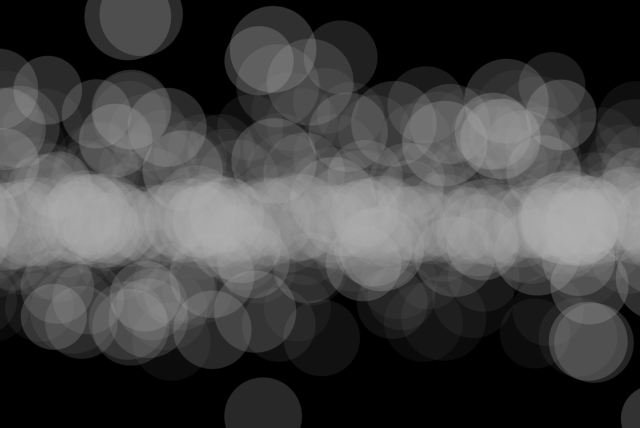
A Shadertoy shader for this background:

```glsl
const float DISC_GRAY = 0.69;

float hash(float n) {
    return fract(sin(n * 12.9898) * 43758.5453);
}

// Opacity of one flat disc with a smooth rim
float disc(vec2 p, vec2 centre, float radius, float blur) {
    return 1.0 - smoothstep(radius - blur, radius + blur, length(p - centre));
}

// Share of dark left after a group of translucent discs:
// evenly spaced with jitter in x, densest at the centre in y
float scatter(vec2 p, vec2 centre, vec2 spread, float radius,
              float alpha, int count, float seed, float blur) {
    float dark = 1.0;
    for (int i = 0; i < count; i++) {
        float id = seed + float(i) * 4.37;
        float along = 2.0 * (float(i) + hash(id)) / float(count) - 1.0;
        float across = hash(id + 1.1) + hash(id + 2.3) - 1.0;
        float size = radius * mix(0.84, 1.12, hash(id + 3.2));
        float strength = alpha * mix(0.7, 1.3, hash(id + 5.7));
        vec2 place = centre + spread * vec2(along, across);
        dark *= 1.0 - strength * disc(p, place, size, blur);
    }
    return dark;
}

void mainImage(out vec4 fragColor, in vec2 fragCoord) {
    vec2 p = fragCoord / iResolution.y;
    float blur = 0.8 / iResolution.y;
    float dark = 1.0;

    // Faint haze, bright band and clearer discs across the full width
    dark *= scatter(p, vec2(0.75, 0.50), vec2(0.85, 0.31), 0.090, 0.075, 190, 3.0, blur);
    dark *= scatter(p, vec2(0.75, 0.485), vec2(0.85, 0.025), 0.095, 0.13, 72, 71.0, blur);
    dark *= scatter(p, vec2(0.75, 0.49), vec2(0.82, 0.34), 0.090, 0.20, 48, 137.0, blur);

    // Hot spots along the band
    dark *= scatter(p, vec2(0.235, 0.49), vec2(0.04, 0.05), 0.098, 0.18, 4, 211.0, blur);
    dark *= scatter(p, vec2(0.490, 0.49), vec2(0.06, 0.02), 0.100, 0.20, 5, 223.0, blur);
    dark *= scatter(p, vec2(0.870, 0.41), vec2(0.03, 0.04), 0.090, 0.24, 3, 239.0, blur);
    dark *= scatter(p, vec2(1.345, 0.48), vec2(0.04, 0.03), 0.100, 0.24, 5, 251.0, blur);

    // Loose clumps above the band
    dark *= scatter(p, vec2(0.320, 0.92), vec2(0.05, 0.08), 0.095, 0.22, 2, 307.0, blur);
    dark *= scatter(p, vec2(0.690, 0.86), vec2(0.11, 0.09), 0.095, 0.22, 4, 331.0, blur);
    dark *= scatter(p, vec2(0.160, 0.75), vec2(0.16, 0.12), 0.088, 0.20, 4, 347.0, blur);
    dark *= scatter(p, vec2(1.200, 0.73), vec2(0.17, 0.10), 0.085, 0.22, 5, 359.0, blur);

    // Loose clumps and strays below the band
    dark *= scatter(p, vec2(0.330, 0.25), vec2(0.29, 0.07), 0.088, 0.22, 6, 401.0, blur);
    dark *= scatter(p, vec2(1.375, 0.20), vec2(0.03, 0.06), 0.090, 0.24, 2, 419.0, blur);
    dark *= scatter(p, vec2(0.940, 0.03), vec2(0.75, 0.02), 0.083, 0.22, 2, 433.0, blur);

    fragColor = vec4(vec3(DISC_GRAY * (1.0 - dark)), 1.0);
}
```
